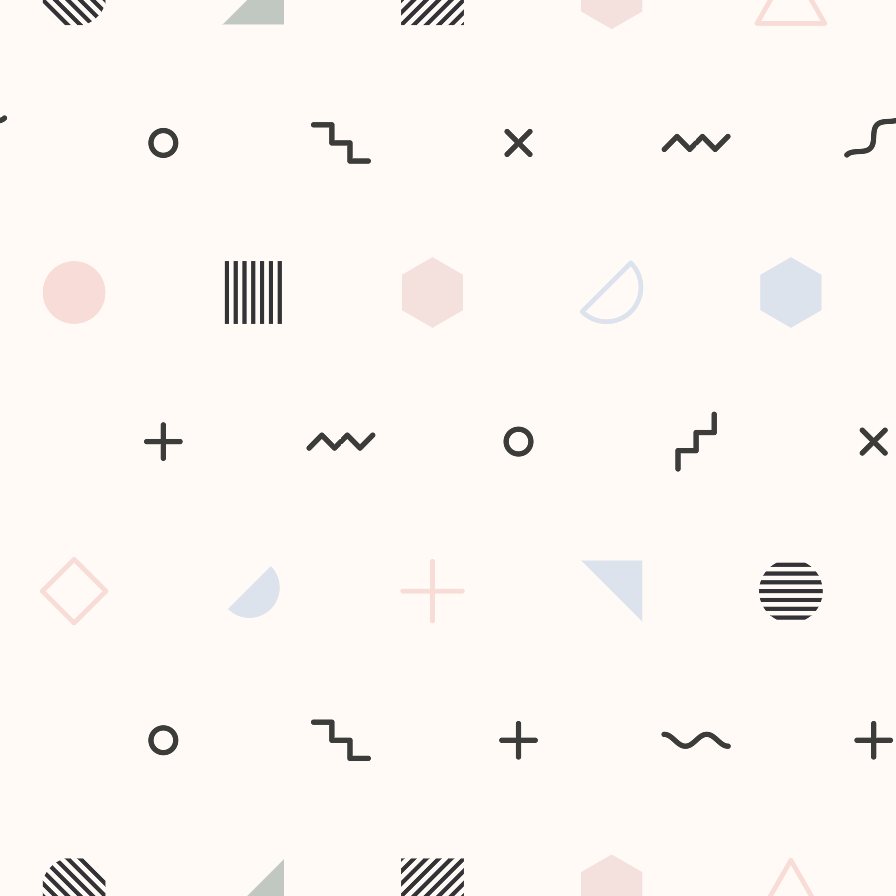
Give the GLSL for this pattern, as a three.js fragment shader.

```glsl
varying vec2 vUv;

const vec3 PAPER = vec3(1.0, 0.982, 0.963);
const vec3 INK = vec3(0.235, 0.235, 0.232);
const vec3 STRIPE_INK = vec3(0.2, 0.2, 0.215);
const vec3 ROSE = vec3(0.973, 0.863, 0.845);
const vec3 BLUSH = vec3(0.957, 0.882, 0.868);
const vec3 SKY = vec3(0.867, 0.89, 0.93);
const vec3 SAGE = vec3(0.755, 0.78, 0.757);

const vec2 GRID_COUNT = vec2(5.0, 3.0);
const vec2 LARGE_ORIGIN = vec2(0.0827, 0.0069);
const vec2 LARGE_PITCH = vec2(0.2, 1.0 / 3.0);
const vec2 SMALL_ORIGIN = vec2(0.1823, 0.1738);
const vec2 SMALL_PITCH = vec2(0.1982, 1.0 / 3.0);

// Motif sizes are in hundredths of the canvas
const float SCALE = 100.0;
const float INK_HALF = 0.3;
const float PALE_HALF = 0.27;
const float STRIPE_PITCH = 0.983;
const float STRIPE_HALF = 0.235;
const float RADIUS = 3.5;
const float WAVE_HEIGHT = 0.66;
const float WAVE_HALF_LENGTH = 2.38;
const float PI = 3.14159;
const float DIAG = 0.70711;
const float FAR = 1000.0;

// Distance helpers
float segment(vec2 p, vec2 a, vec2 b) {
  vec2 ab = b - a;
  return length(p - a - ab * clamp(dot(p - a, ab) / dot(ab, ab), 0.0, 1.0));
}
float box(vec2 p, vec2 halfSize) {
  vec2 q = abs(p) - halfSize;
  return max(q.x, q.y);
}
float stripes(float x) {
  return abs(fract(x / STRIPE_PITCH + 0.5) - 0.5) * STRIPE_PITCH - STRIPE_HALF;
}
vec2 turn45(vec2 p) { return DIAG * vec2(p.x + p.y, p.y - p.x); }

// Line motifs
float plusLine(vec2 p, float arm) {
  p = abs(p);
  return length(vec2(max(max(p.x, p.y) - arm, 0.0), min(p.x, p.y)));
}
float stairLine(vec2 p) {
  p = p.x < 0.0 ? -p : p;
  float d = segment(p, vec2(0.0), vec2(1.01, 0.0));
  d = min(d, segment(p, vec2(1.01, 0.0), vec2(1.01, -2.02)));
  return min(d, segment(p, vec2(1.01, -2.02), vec2(3.05, -2.02)));
}
float zigzagLine(vec2 p) {
  p = p.x < 0.0 ? -p : p;
  float d = segment(p, vec2(0.0), vec2(0.71, 0.72));
  d = min(d, segment(p, vec2(0.71, 0.72), vec2(2.13, -0.72)));
  return min(d, segment(p, vec2(2.13, -0.72), vec2(3.55, 0.72)));
}
float waveLine(vec2 p) {
  float k = PI / WAVE_HALF_LENGTH;
  float x = clamp(p.x, -1.5 * WAVE_HALF_LENGTH, 1.5 * WAVE_HALF_LENGTH);
  float slope = WAVE_HEIGHT * k * cos(k * x);
  float rise = p.y - WAVE_HEIGHT * sin(k * x);
  return length(vec2(p.x - x, rise / sqrt(1.0 + slope * slope)));
}
float halfDiscLine(vec2 p, float r) {
  float arc = p.x > p.y ? abs(length(p) - r) : FAR;
  return min(arc, segment(p, vec2(-r * DIAG), vec2(r * DIAG)));
}
float triangleLine(vec2 p) {
  p.x = abs(p.x);
  vec2 corner = vec2(3.78, -3.3);
  return min(segment(p, vec2(0.0, 3.3), corner), segment(p, vec2(0.0, -3.3), corner));
}

// Filled motifs
float hexagon(vec2 p) {
  p = abs(p);
  return max(p.x, dot(p, vec2(0.5, 0.866))) - 3.42;
}
float cornerTriangle(vec2 p) { return max(max(p.x, p.y) - 3.42, -DIAG * (p.x + p.y)); }
float halfDisc(vec2 p, float r) { return max(length(p) - r, DIAG * (p.y - p.x)); }

// Wrapping grid: returns the offset from the cell centre
vec2 gridCell(vec2 origin, vec2 pitch, out int index) {
  vec2 u = fract(vUv - origin + 0.5 * pitch);
  vec2 id = min(floor(u / pitch), GRID_COUNT - 1.0);
  index = int(id.x + id.y * GRID_COUNT.x + 0.5);
  return (u - (id + 0.5) * pitch) * SCALE;
}

float smallMotif(vec2 p, int i) {
  float d = plusLine(p, 1.86);
  if (i == 0 || i == 7 || i == 10) d = abs(length(p) - 1.38);
  else if (i == 1 || i == 11) d = stairLine(p);
  else if (i == 8) d = stairLine(vec2(p.y, -p.x));
  else if (i == 3) d = waveLine(p);
  else if (i == 6 || i == 13) d = zigzagLine(p);
  else if (i == 9 || i == 12) d = plusLine(turn45(p), 1.8);
  else if (i == 14) d = waveLine(turn45(p - vec2(0.0, 0.72)));
  return d - INK_HALF;
}

float largeMotif(vec2 p, int i, out vec3 color) {
  vec2 t = turn45(p);
  color = STRIPE_INK;
  if (i == 0) return max(max(length(p) - 3.65, box(p, vec2(RADIUS))), stripes(t.x));
  if (i == 2) return max(box(p, vec2(RADIUS)), stripes(t.y));
  if (i == 9) return max(length(p) - 3.55, stripes(p.y));
  if (i == 11) return max(box(p, vec2(3.3, RADIUS)), stripes(p.x));
  color = SAGE;
  if (i == 1) return cornerTriangle(vec2(p.x, -p.y));
  color = BLUSH;
  if (i == 3 || i == 12) return hexagon(p);
  color = SKY;
  if (i == 6) return halfDisc(p - vec2(-0.44, 0.4), 3.39);
  if (i == 8) return cornerTriangle(p);
  if (i == 13) return halfDiscLine(p - vec2(-0.58, 0.58), 3.84) - PALE_HALF;
  if (i == 14) return hexagon(p);
  color = ROSE;
  if (i == 4) return triangleLine(p) - PALE_HALF;
  if (i == 5) return segment(abs(p), vec2(3.55, 0.0), vec2(0.0, 3.55)) - PALE_HALF;
  if (i == 7) return plusLine(p, 3.32) - PALE_HALF;
  return length(p) - RADIUS;
}

void main() {
  float edge = 0.5 * SCALE * max(fwidth(vUv.x), fwidth(vUv.y));
  int index;
  vec3 motifColor;
  vec2 p = gridCell(LARGE_ORIGIN, LARGE_PITCH, index);
  float d = largeMotif(p, index, motifColor);
  vec3 color = mix(motifColor, PAPER, smoothstep(-edge, edge, d));
  p = gridCell(SMALL_ORIGIN, SMALL_PITCH, index);
  color = mix(INK, color, smoothstep(-edge, edge, smallMotif(p, index)));
  gl_FragColor = vec4(color, 1.0);
}
```
